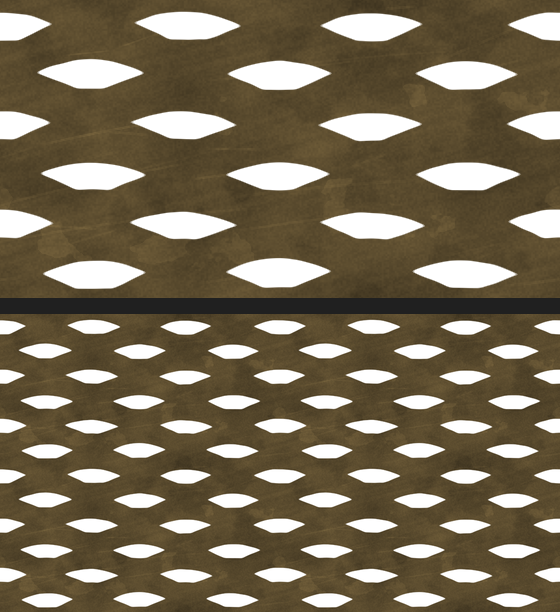
Top, the tile; bottom, the same tile 2 across and 2 down.
Write a WebGL 2 fragment shader that draws this pattern.

```glsl
#version 300 es
precision highp float;

uniform vec2 u_resolution;
out vec4 fragColor;

// Canvas size in units of one row of holes
const vec2 SHEET = vec2(11.294, 6.0);

float hash(vec2 p) {
    vec3 q = fract(vec3(p.xyx) * 0.1031);
    q += dot(q, q.yzx + 33.33);
    return fract((q.x + q.y) * q.z);
}

// Value noise that wraps after a whole number of cells
float noise(vec2 uv, vec2 cells, float seed) {
    vec2 p = uv * cells, i = floor(p), f = fract(p);
    f = f * f * (3.0 - 2.0 * f);
    vec2 a = mod(i, cells) + seed, b = mod(i + 1.0, cells) + seed;
    return mix(mix(hash(a), hash(vec2(b.x, a.y)), f.x),
               mix(hash(vec2(a.x, b.y)), hash(b), f.x), f.y);
}

float fbm(vec2 uv, vec2 cells, float seed) {
    float sum = 0.0, amp = 0.5;
    for (int i = 0; i < 5; i++) {
        sum += amp * noise(uv, cells, seed + 17.0 * float(i));
        cells *= 2.0;
        amp *= 0.5;
    }
    return sum / 0.97;
}

float smoothMax(float a, float b, float k) {
    float h = max(k - abs(a - b), 0.0) / k;
    return max(a, b) + 0.25 * k * h * h;
}

// Arched top, two sloping lower sides and a flat base
float holeDistance(vec2 p, float halfWidth, float rise, float drop, float flatHalf) {
    float radius = (halfWidth * halfWidth + rise * rise) / (2.0 * rise);
    float arch = length(p - vec2(0.0, rise - radius)) - radius;
    vec2 normal = normalize(vec2(drop, flatHalf - halfWidth));
    float side = dot(vec2(abs(p.x) - halfWidth, p.y), normal);
    float base = -drop - p.y;
    return smoothMax(arch, smoothMax(side, base, 0.03), 0.06);
}

// Staggered rows, each hole slightly different
float holes(vec2 uv) {
    vec2 grid = uv * vec2(3.0, 6.0);
    grid.x += 0.5 * mod(floor(grid.y), 2.0);
    vec2 id = mod(floor(grid), vec2(3.0, 6.0)) + 5.0;
    vec2 p = (fract(grid) - 0.5) * SHEET / vec2(3.0, 6.0);
    vec4 vary = vec4(hash(id), hash(id + 31.0), hash(id + 67.0), hash(id + 93.0)) - 0.5;
    p -= vec2(0.12, 0.05) * vary.xy + vec2(-0.02, 0.01);
    p.y -= 0.07 * vary.z * p.x;
    float d = holeDistance(p, 1.075 + 0.04 * vary.w, 0.25 + 0.04 * vary.y,
                           0.315 + 0.03 * vary.z, 0.32 + 0.16 * vary.x);
    return d + 0.025 * (noise(uv, vec2(36.0, 24.0), 40.0) - 0.5);
}

// Long faint scratches, mostly rising to the right
float scratches(vec2 uv, float pixel) {
    float sum = 0.0;
    for (int i = 0; i < 34; i++) {
        vec2 s = vec2(float(i) + 3.0, 211.0);
        vec2 start = vec2(hash(s), hash(s + 11.0));
        vec2 p = (fract(uv - start + 0.5) - 0.5) * SHEET;
        float angle = mix(-0.08, 0.42, hash(s + 23.0));
        vec2 along = vec2(cos(angle), sin(angle));
        float halfLength = mix(0.4, 3.2, pow(hash(s + 37.0), 2.0));
        float t = dot(p, along);
        float across = abs(dot(p, vec2(-along.y, along.x)) + 0.012 * t * t);
        float width = mix(0.006, 0.02, hash(s + 51.0));
        float line = 1.0 - smoothstep(width, width + max(pixel, 0.012), across);
        float fade = 1.0 - smoothstep(0.5, 1.0, abs(t) / halfLength);
        sum += line * fade * mix(0.25, 1.0, hash(s + 71.0));
    }
    return min(sum, 1.2);
}

vec3 metal(vec2 uv, float pixel) {
    // Clouded tarnish, brushed streaks and fine grain
    vec2 slanted = vec2(uv.x, 2.0 * uv.y - uv.x);
    float tone = 1.0;
    tone += 0.48 * (fbm(uv, vec2(9.0, 5.0), 3.0) - 0.5);
    tone += 0.14 * (fbm(slanted, vec2(4.0, 22.0), 120.0) - 0.5);
    tone += 0.13 * (noise(uv, vec2(300.0, 160.0), 7.0) - 0.5);

    // Dark stains and paler flaked patches
    float stain = fbm(uv, vec2(14.0, 8.0), 150.0);
    tone -= 0.10 * smoothstep(0.58, 0.72, stain);
    float flake = fbm(uv, vec2(10.0, 6.0), 260.0) + 0.2 * (noise(uv, vec2(4.0, 3.0), 80.0) - 0.5);
    tone += 0.13 * smoothstep(0.655, 0.675, flake);

    float wear = scratches(uv, pixel) * mix(0.4, 1.0, noise(uv, vec2(60.0, 32.0), 19.0));
    return vec3(0.345, 0.287, 0.176) * (tone + 0.18 * wear);
}

void main() {
    vec2 uv = gl_FragCoord.xy / u_resolution;
    float pixel = SHEET.y / u_resolution.y;
    float open = clamp(0.5 - holes(uv) / (1.3 * pixel), 0.0, 1.0);
    fragColor = vec4(mix(metal(uv, pixel), vec3(1.0), open), 1.0);
}
```
